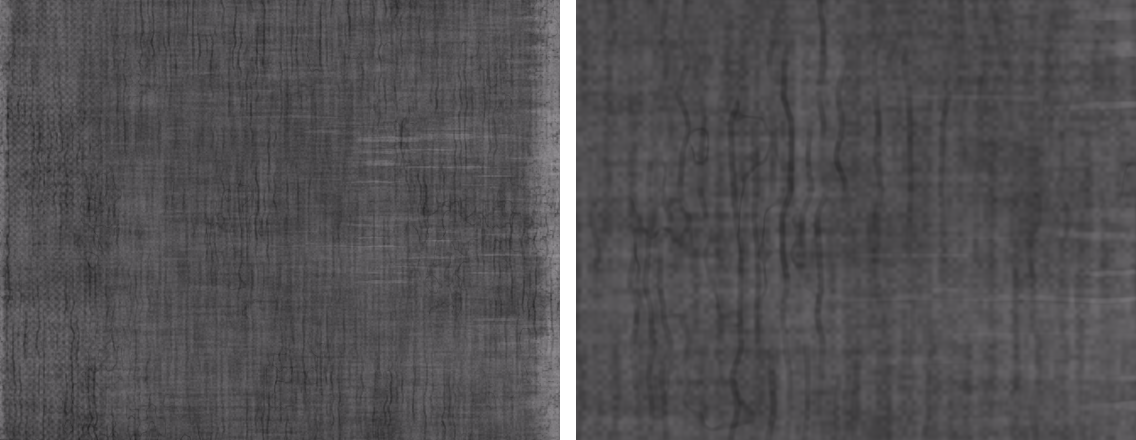
Left: the whole. Right: its middle third, enlarged.
Write a WebGL 2 fragment shader that draws this texture.

```glsl
#version 300 es
precision highp float;
// Worn charcoal cloth: broken vertical threads, horizontal fibres and fine
// cracks laid over cloudy bands, with a woven stipple on the left, pale dry
// scratches across the middle and ragged, rubbed edges on both sides.

#define BASE_TONE 0.327
#define TINT vec3(1.003, 0.982, 1.010)
#define CLOUD_DEPTH 0.080
#define FIBRE_DEPTH 0.072
#define GRAIN_DEPTH 0.060
#define THREAD_COUNT 76.0
#define THREAD_DEPTH 0.060
#define CRACK_DEPTH 0.045
#define WEAVE_COUNT 118.0
#define WEAVE_DEPTH 0.038
#define SCRATCH_LIGHT 0.075
#define WEAR_LIGHT 0.150

uniform vec2 u_resolution;
out vec4 fragColor;

float hash(vec2 cell) {
    uvec2 q = uvec2(ivec2(cell)) * uvec2(1597334673u, 3812015801u);
    uint n = (q.x ^ q.y) * 1597334673u;
    n = (n ^ (n >> 15)) * 2246822519u;
    n ^= n >> 13;
    return float(n >> 8) / 16777216.0;
}

float noise(vec2 p) {
    vec2 i = floor(p), f = fract(p);
    f = f * f * (3.0 - 2.0 * f);
    return mix(mix(hash(i), hash(i + vec2(1, 0)), f.x),
               mix(hash(i + vec2(0, 1)), hash(i + vec2(1, 1)), f.x), f.y);
}

float fbm(vec2 p) {
    float sum = 0.0, amp = 0.533;
    for (int i = 0; i < 4; i++) {
        sum += amp * noise(p);
        p = p * 2.03 + vec2(17.0, 31.0);
        amp *= 0.5;
    }
    return sum;
}

// Dark, wavering vertical lines broken into uneven lengths.
float threads(vec2 p) {
    float wobble = 0.7 * (noise(p * vec2(24, 42)) - 0.5);
    float x = p.x * THREAD_COUNT + wobble;
    float id = floor(x);
    float middle = 0.35 + 0.3 * hash(vec2(id, 5));
    float line = 1.0 - smoothstep(0.06, 0.30, abs(fract(x) - middle));
    float dash = noise(vec2(id * 7.0 + 0.5, p.y * 9.0))
               + 0.5 * noise(vec2(id * 3.0 + 0.5, p.y * 45.0));
    float patches = smoothstep(0.28, 0.65, fbm(p * vec2(5, 3) + 40.0));
    return line * smoothstep(0.55, 1.05, dash) * (0.35 + 0.9 * patches);
}

// Thin winding veins along the mid level of a noise field.
float cracks(vec2 p) {
    float field = noise(p * vec2(52, 34)) * 0.7 + noise(p * vec2(110, 80)) * 0.3;
    float vein = 1.0 - smoothstep(0.01, 0.09, abs(field - 0.5));
    return vein * smoothstep(0.42, 0.68, fbm(p * vec2(9, 6) + 70.0));
}

// Pale horizontal strokes gathered into sparse bands.
float scratches(vec2 p, float across) {
    float stroke = noise(p * vec2(7, 150) + 90.0) * 0.75
                 + noise(p * vec2(34, 190) + 20.0) * 0.25;
    float band = smoothstep(0.42, 0.64, fbm(p * vec2(2.2, 13) + 12.0));
    float zone = smoothstep(0.20, 0.55, across) * (1.0 - 0.4 * smoothstep(0.85, 1.0, across));
    float height = smoothstep(0.15, 0.35, p.y) * (1.0 - smoothstep(0.65, 0.95, p.y));
    return smoothstep(0.60, 0.84, stroke) * band * zone * (0.3 + 0.7 * height);
}

// Rubbed border: coverage falls off with distance, torn by streaks and grit.
float wear(vec2 p, float edge, float reach) {
    float lumps = fbm(vec2(p.y * 6.0, reach * 90.0));
    float tear = noise(p * vec2(9, 75) + 33.0);
    float width = reach * (0.25 + 1.0 * lumps + 0.75 * tear);
    float cover = 1.0 - smoothstep(0.25 * width, width, edge);
    float grit = 0.6 * noise(p * 210.0) + 0.4 * noise(p * vec2(60, 120));
    return cover * smoothstep(0.22, 0.72, grit + 0.25 * cover);
}

void main() {
    vec2 p = gl_FragCoord.xy / u_resolution.y;
    float aspect = u_resolution.x / u_resolution.y;
    float across = p.x / aspect;

    // Soft clouds with horizontal and vertical banding
    float clouds = 0.9 * fbm(p * vec2(3, 5)) + fbm(p * vec2(1.6, 14) + 8.0)
                 + 0.8 * fbm(p * vec2(20, 2) + 25.0) - 1.35;
    float tone = BASE_TONE + CLOUD_DEPTH * clouds;

    // Fibres in both directions and fine grain
    float fibres = noise(p * vec2(165, 13)) + 0.7 * noise(p * vec2(15, 175)) - 0.85;
    tone += FIBRE_DEPTH * fibres;
    tone += GRAIN_DEPTH * (noise(p * 260.0 + 3.0) - 0.5);

    // Threads, cracks and left-hand weave
    tone -= THREAD_DEPTH * threads(p) + CRACK_DEPTH * cracks(p);
    vec2 knot = cos(3.14159 * WEAVE_COUNT * p);
    float weave = (1.0 - smoothstep(0.08, 0.30, across)) * (0.3 + fbm(p * 7.0 + 55.0));
    tone += WEAVE_DEPTH * weave * (knot.x * knot.y - 0.1);

    // Pale scratches and worn borders
    tone += SCRATCH_LIGHT * scratches(p, across);
    float leftReach = mix(0.012, 0.026, smoothstep(0.35, 0.75, p.y));
    float rubbed = max(wear(p, aspect - p.x, 0.075), 0.8 * wear(p, p.x, leftReach));
    tone += WEAR_LIGHT * rubbed;

    fragColor = vec4(clamp(tone, 0.0, 1.0) * TINT, 1.0);
}
```
